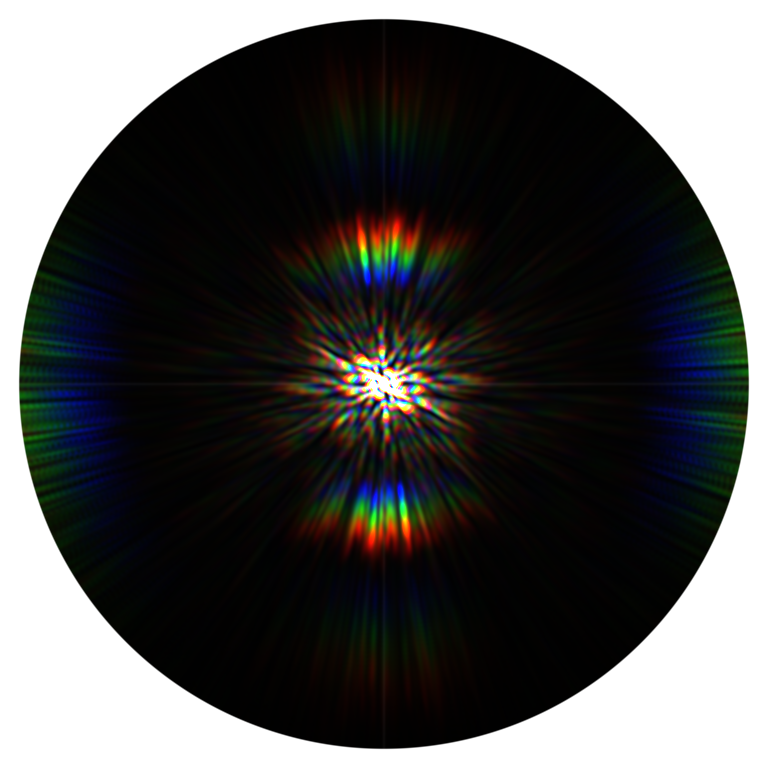
This background is drawn by a Shadertoy shader. Its source:

```glsl
// Diffraction corona of a white point light inside a dark round field.
// Each wavelength scales one point-symmetric speckle field; summing them over
// the spectrum draws radial streaks, rainbow side orders and a white core.

#define DISC_RADIUS 0.475
#define SAMPLES 28
#define SPECKLE_FREQ 75.0
#define SPECKLE_GAIN 6.0
#define CORE_GAIN 0.00125
#define FIRST_ORDER 0.168
#define SECOND_ORDER 0.336
#define SIDE_ORDER 0.475
#define REF_WAVELENGTH 540.0

vec2 randomGradient(vec2 cell) {
    vec3 h = fract(cell.xyx * vec3(0.1031, 0.1030, 0.0973));
    h += dot(h, h.yzx + 33.33);
    return fract((h.xx + h.yz) * h.zy) * 2.0 - 1.0;
}

float gradientNoise(vec2 p) {
    vec2 i = floor(p), f = p - i;
    vec2 u = f * f * f * (f * (f * 6.0 - 15.0) + 10.0);
    float a = dot(randomGradient(i), f);
    float b = dot(randomGradient(i + vec2(1, 0)), f - vec2(1, 0));
    float c = dot(randomGradient(i + vec2(0, 1)), f - vec2(0, 1));
    float d = dot(randomGradient(i + vec2(1, 1)), f - vec2(1, 1));
    return mix(mix(a, b, u.x), mix(c, d, u.x), u.y);
}

float bell(float x, float center, float width) {
    float t = (x - center) / width;
    return exp(-0.5 * t * t);
}

// Squared size of a complex field: even real part, odd imaginary part
float speckle(vec2 q) {
    vec2 a = q * SPECKLE_FREQ;
    vec2 b = mat2(0.8, 0.6, -0.6, 0.8) * a;
    vec2 evenSeed = vec2(137.37, 211.61), oddSeed = vec2(311.43, 97.29);
    float re = gradientNoise(evenSeed + a) + gradientNoise(evenSeed - a);
    float im = gradientNoise(oddSeed + b) - gradientNoise(oddSeed - b);
    return SPECKLE_GAIN * (re * re + im * im);
}

// Mean brightness of the core and of the diffraction orders
float envelope(vec2 q) {
    vec2 upper = q.y < 0.0 ? -q : q;
    vec2 right = q.x < 0.0 ? -q : q;

    vec2 oval = q * vec2(0.88, 1.1);
    float core = CORE_GAIN / (dot(oval, oval) + 0.0001);

    // Upper and lower orders, with a few brighter rays
    float arc = length(upper * vec2(0.75, 1.0));
    float slope = upper.x / max(upper.y, 0.001);
    float rays = 0.8 + 0.8 * bell(slope, -0.16, 0.035)
               + 0.35 * bell(slope, 0.09, 0.03);
    float first = 0.95 * bell(arc, FIRST_ORDER, 0.012) * bell(upper.x, 0.0, 0.047);
    float second = 0.14 * bell(arc, SECOND_ORDER, 0.024) * bell(upper.x, 0.0, 0.055);

    // Broad left and right orders, slightly tilted
    float side = 0.42 * bell(length(q), SIDE_ORDER, 0.032) * bell(right.y, 0.02, 0.115);

    return core + rays * (first + second) + side;
}

vec3 spectralWeight(float wavelength) {
    return vec3(bell(wavelength, 612.0, 27.0),
                bell(wavelength, 540.0, 28.0),
                bell(wavelength, 462.0, 22.0));
}

void mainImage(out vec4 fragColor, in vec2 fragCoord) {
    float scale = min(iResolution.x, iResolution.y);
    vec2 p = (fragCoord - 0.5 * iResolution.xy) / scale;

    // Sum the pattern over the visible spectrum
    vec3 light = vec3(0.0), total = vec3(0.0);
    for (int i = 0; i < SAMPLES; i++) {
        float wavelength = mix(420.0, 670.0, (float(i) + 0.5) / float(SAMPLES));
        vec3 weight = spectralWeight(wavelength);
        vec2 q = p * REF_WAVELENGTH / wavelength;
        light += weight * envelope(q) * speckle(q);
        total += weight;
    }
    vec3 color = light / total;

    // Thin glints along both axes
    color += 0.035 * (bell(p.x, 0.0, 0.0014) + bell(p.y, 0.0, 0.0014));

    // White surround with a smooth rim
    float pixel = 1.0 / scale;
    float outside = smoothstep(-pixel, pixel, length(p) - DISC_RADIUS);
    fragColor = vec4(mix(clamp(color, 0.0, 1.0), vec3(1.0), outside), 1.0);
}
```
